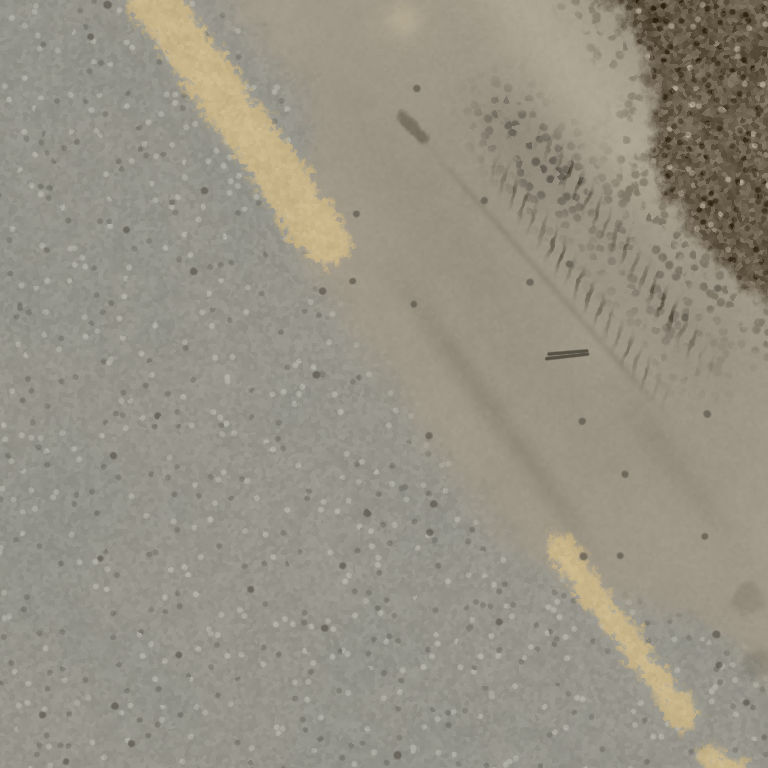
A Shadertoy shader for this texture:

```glsl
// Worn asphalt under drifted sand, with a broken yellow line, tyre tracks and dark soil.
// Regions are bands in road coordinates (across, along), roughened by layered sines;
// cellular noise supplies the grit, chipped paint and scattered pebbles.

float hash(vec2 p) {
    vec3 q = fract(p.xyx * vec3(0.1031, 0.103, 0.0973));
    q += dot(q, q.yzx + 33.33);
    return fract((q.x + q.y) * q.z);
}

// Returns distance to the nearest cell point and that cell's random value.
vec2 grains(vec2 p) {
    vec2 cell = floor(p), nearest = vec2(9.0, 0.0);
    for (int j = -1; j <= 1; j++)
    for (int i = -1; i <= 1; i++) {
        vec2 c = cell + vec2(i, j);
        vec2 point = c + vec2(hash(c), hash(c + 71.3));
        float d = length(p - point);
        if (d < nearest.x) nearest = vec2(d, hash(c + 19.7));
    }
    return nearest;
}

// Smooth mottling, roughly -1 to 1.
float mottle(vec2 p) {
    float sum = 0.0, weight = 0.5;
    for (int i = 0; i < 5; i++) {
        sum += weight * sin(p.x + 1.7 * sin(p.y * 0.8 + float(i))) * cos(p.y + 1.3 * sin(p.x * 0.7));
        p = mat2(1.5, 1.2, -1.2, 1.5) * p + 3.1;
        weight *= 0.62;
    }
    return sum;
}

float segment(vec2 p, vec2 a, vec2 b) {
    vec2 pa = p - a, ba = b - a;
    return length(pa - ba * clamp(dot(pa, ba) / dot(ba, ba), 0.0, 1.0));
}

// Soft band along the road, between two positions.
float span(float t, float start, float end, float soft) {
    return smoothstep(start - soft, start + soft, t) * (1.0 - smoothstep(end - soft, end + soft, t));
}

float ridge(float x, float width) {
    return exp(-x * x / (width * width));
}

void mainImage(out vec4 fragColor, in vec2 fragCoord) {
    vec2 uv = fragCoord / iResolution.xy;
    float across = dot(uv, vec2(0.81, 0.58));
    float along = dot(uv, vec2(0.58, -0.81));
    float broad = mottle(uv * 9.0);
    float rough = mottle(uv * 65.0 + 4.0);
    vec2 fine = grains(uv * 170.0);
    vec2 medium = grains(uv * 85.0 + 13.0);
    float grit = fine.y - 0.5;

    // Asphalt with pale and dark aggregate
    vec3 color = mix(vec3(0.565, 0.565, 0.535), vec3(0.61, 0.597, 0.555), 0.42 + 0.3 * broad);
    color += 0.045 * grit + 0.012 * rough;
    float chip = 1.0 - smoothstep(0.2, 0.45, medium.x);
    color += chip * (0.09 * step(0.9, medium.y) - 0.09 * step(medium.y, 0.07));

    // Drifted sand, pale along the soil bank
    float sandEdge = 0.695 + 0.125 * (1.0 - smoothstep(-0.5, -0.27, along))
                   + 0.17 * smoothstep(0.1, 0.48, along);
    float sand = smoothstep(-0.025, 0.04, across - sandEdge + 0.012 * broad + 0.012 * rough);
    vec3 sandColor = vec3(0.622, 0.592, 0.528) + 0.014 * broad + 0.014 * grit + 0.006 * rough;
    sandColor += vec3(0.06, 0.058, 0.05) * ridge(across - 1.135, 0.055) * (1.0 - smoothstep(-0.18, 0.02, along));
    sandColor -= 0.025 * ridge(across - 0.87, 0.06) * span(along, -0.4, 0.1, 0.15);
    color = mix(color, sandColor, 0.94 * sand);

    // Long soft ruts and thin grooves
    color -= 0.05 * ridge(across - 0.79 + 0.006 * broad, 0.017) * span(along, -0.18, 0.2, 0.1);
    color -= 0.045 * ridge(across - 0.955 - 0.1 * along, 0.005) * span(along, -0.3, 0.1, 0.06);
    color -= 0.03 * ridge(across - 0.94, 0.02) * span(along, 0.08, 0.3, 0.08);

    // Speckled tyre track and its rows of tread bars
    float track = ridge(across - 1.025, 0.045) * span(along, -0.34, -0.17, 0.05)
                + 0.55 * ridge(across - 1.05, 0.06) * span(along, -0.2, 0.12, 0.09);
    float specks = smoothstep(0.5, 0.75, medium.y + 0.3 * rough) * (1.0 - smoothstep(0.3, 0.65, medium.x));
    color -= vec3(0.19, 0.19, 0.17) * track * (0.2 + 0.8 * specks);
    for (int row = 0; row < 2; row++) {
        float offset = across - 0.978 - 0.072 * float(row);
        float phase = (along + 0.7 * offset) / 0.021 + 0.25 * rough;
        float bar = 1.0 - smoothstep(0.08, 0.2, abs(fract(phase) - 0.5));
        bar *= ridge(offset, 0.013) * span(along, -0.25, 0.09, 0.05);
        color -= 0.2 * bar * (0.45 + 0.55 * hash(vec2(floor(phase), float(row))));
    }

    // Dark loose soil
    float soilEdge = 1.13 + 0.085 * (1.0 - smoothstep(-0.27, -0.11, along)) + 0.03 * smoothstep(0.0, 0.1, along);
    float soilDepth = across - soilEdge + 0.014 * broad + 0.018 * rough;
    float soil = smoothstep(-0.012, 0.022, soilDepth);
    vec3 soilColor = vec3(0.40, 0.355, 0.285) + 0.07 * broad + 0.05 * rough + 0.16 * grit;
    soilColor += chip * (0.2 * step(0.88, medium.y) - 0.14 * step(medium.y, 0.28));
    color = mix(color, soilColor, soil);
    color -= 0.11 * specks * ridge(soilDepth + 0.02, 0.03) * (1.0 - soil);

    // Chipped yellow line with a gap buried in sand
    float upper = segment(uv, vec2(0.18, 1.03), vec2(0.425, 0.685)) - 0.034;
    float lower = min(segment(uv, vec2(0.728, 0.285), vec2(0.89, 0.07)) - 0.022,
                      segment(uv, vec2(0.93, 0.01), vec2(0.98, -0.02)) - 0.022);
    float wear = 0.009 * rough + 0.014 * grit;
    float paint = 1.0 - smoothstep(-0.009, 0.006, min(upper, lower + 0.003) + wear);
    vec3 paintColor = vec3(0.81, 0.725, 0.54) + 0.025 * rough + 0.04 * grit;
    color = mix(color, paintColor, 0.88 * paint);
    color += vec3(0.07, 0.06, 0.035) * ridge(length(uv - vec2(0.525, 0.975)), 0.025);

    // Scattered pebbles, sparse damp stains, a scuff and a twig
    vec2 pebble = grains(uv * 24.0 + 5.0);
    float dot1 = (1.0 - smoothstep(0.07, 0.15, pebble.x + 0.03 * rough)) * step(0.91, pebble.y);
    color = mix(color, vec3(0.34, 0.32, 0.28), 0.65 * dot1 * (1.0 - soil));
    float stain = min(length(uv - vec2(0.975, 0.22)), length(uv - vec2(0.985, 0.135))) + 0.006 * rough;
    color -= 0.05 * (1.0 - smoothstep(0.012, 0.026, stain));
    float scuff = segment(uv, vec2(0.523, 0.85), vec2(0.55, 0.82)) + 0.005 * rough;
    color -= 0.14 * (1.0 - smoothstep(0.002, 0.01, scuff));
    float twig = min(segment(uv, vec2(0.712, 0.533), vec2(0.765, 0.539)),
                     segment(uv, vec2(0.715, 0.539), vec2(0.764, 0.543)));
    color = mix(color, vec3(0.27, 0.25, 0.21), 0.8 * (1.0 - smoothstep(0.001, 0.0035, twig)));

    fragColor = vec4(clamp(color, 0.0, 1.0), 1.0);
}
```
